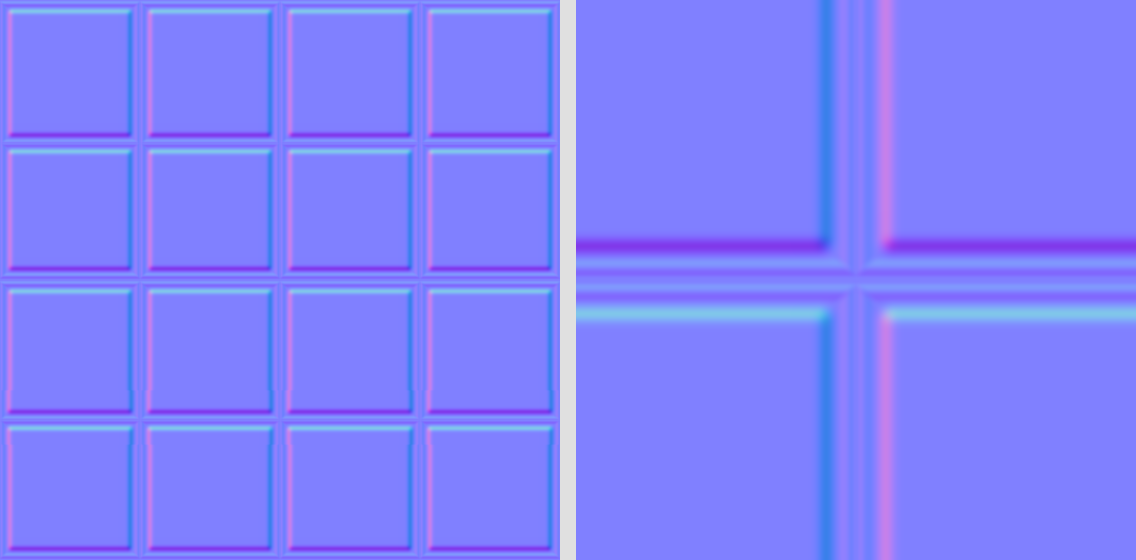
Left, the full canvas; right, a detail of the centre.
Write a WebGL 2 fragment shader that draws this texture map.

```glsl
#version 300 es
precision highp float;
// Tangent-space normal map of a 4 x 4 grid of bevelled square panels with grooved seams.

uniform vec2 u_resolution;
out vec4 outColor;

const float TILES = 4.0;
const float SEAM_HALF_X = 0.0177;    // seam centre to bevel, columns
const float SEAM_HALF_WIDE = 0.0201; // even row seams
const float SEAM_HALF_SLIM = 0.0146; // odd row seams
const float BEVEL_SLOPE = 0.55;
const vec2 GROOVE_SLOPE = vec2(0.15, 0.20); // across columns, across rows

float bell(float x, float width) {
    float t = x / width;
    return exp(-0.5 * t * t);
}

// Height of a row seam; the upper odd seam sits slightly low.
float rowSeam(float i) {
    return i / TILES - mod(i, 2.0) * (i - 1.0) * 0.0029;
}

float rowSeamHalf(float i) {
    return mix(SEAM_HALF_WIDE, SEAM_HALF_SLIM, mod(i, 2.0));
}

// Paired shallow grooves outside the bevel, vanishing at the seam centre.
float grooveProfile(float d, float toSeam) {
    float inner = bell(d - 0.0100, 0.0024);
    float outer = bell(d - 0.0158, 0.0021);
    return (outer - inner) * smoothstep(0.0, 0.0035, toSeam);
}

// Slight narrowing of the column seams across one horizontal band.
float wornBand(float y) {
    return 0.0020 * smoothstep(0.204, 0.208, y) * (1.0 - smoothstep(0.301, 0.305, y));
}

// Tilt of the surface inside the panel bounded by cellLow and cellHigh.
vec2 panelSlope(vec2 p, vec2 cellLow, vec2 cellHigh, vec2 insetLow, vec2 insetHigh) {
    vec2 low = cellLow + insetLow;
    vec2 high = cellHigh - insetHigh;
    vec2 fromCentre = p - 0.5 * (low + high);
    vec2 edge = abs(fromCentre) - 0.5 * (high - low);
    vec2 toSeam = min(p - cellLow, cellHigh - p);

    // Bevels fade out where they pass the end of the panel.
    vec2 inside = 1.0 - smoothstep(-0.0055, 0.0065, edge);
    vec2 bevel = BEVEL_SLOPE * vec2(bell(edge.x, 0.0037), bell(edge.y, 0.0037)) * inside.yx;

    // Grooves run around the panel and meet in soft mitres.
    float sideways = smoothstep(-0.0050, 0.0050, edge.x - edge.y);
    vec2 groove = vec2(grooveProfile(edge.x, toSeam.x), grooveProfile(edge.y, toSeam.y));
    groove *= GROOVE_SLOPE * vec2(sideways, 1.0 - sideways);

    return sign(fromCentre) * vec2(-1.0, 1.0) * (bevel + groove);
}

// Pack a unit normal into colour.
vec3 encodeNormal(vec2 slope) {
    float z = sqrt(max(0.0, 1.0 - dot(slope, slope)));
    return 0.5 + 0.5 * vec3(slope, z);
}

void main() {
    vec2 uv = gl_FragCoord.xy / u_resolution;

    // Find the panel.
    float column = floor(uv.x * TILES);
    float row = 0.0;
    for (float i = 1.0; i < TILES; i++) row += step(rowSeam(i), uv.y);

    vec2 cellLow = vec2(column / TILES, rowSeam(row));
    vec2 cellHigh = vec2((column + 1.0) / TILES, rowSeam(row + 1.0));
    float insetX = SEAM_HALF_X - wornBand(uv.y);
    vec2 insetLow = vec2(insetX, rowSeamHalf(row));
    vec2 insetHigh = vec2(insetX, rowSeamHalf(row + 1.0));

    vec2 slope = panelSlope(uv, cellLow, cellHigh, insetLow, insetHigh);
    outColor = vec4(encodeNormal(slope), 1.0);
}
```
